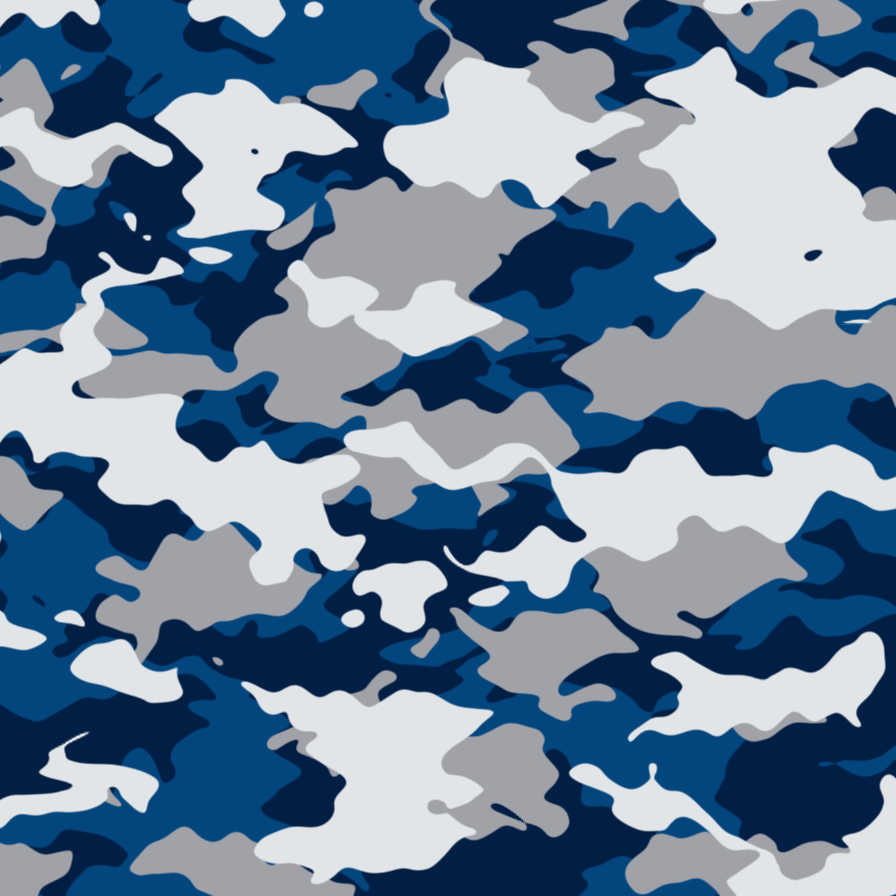
A Shadertoy shader for this pattern:

```glsl
// Four-colour camouflage: navy ground, blue patches, then grey and light shapes on top.
// Each layer is a thresholded, horizontally stretched gradient noise whose
// coordinates are sheared by finer noise to grow rounded fingers and lobes.

#define LIGHT_LEVEL 0.57    // thresholds in standard deviations of the field
#define GREY_LEVEL  0.45
#define BLUE_LEVEL  0.10
#define FINGERS     0.105   // sideways reach of the fingers
#define LOBES       0.055   // vertical reach of the lobes
#define BEND        0.09    // slow bending of whole shapes
#define DETAIL      0.36    // weight of the finer octave
#define EDGE        0.0030  // edge softness in canvas units

const vec3 NAVY  = vec3(0.005, 0.118, 0.265);
const vec3 BLUE  = vec3(0.010, 0.270, 0.490);
const vec3 GREY  = vec3(0.630, 0.633, 0.658);
const vec3 LIGHT = vec3(0.888, 0.897, 0.908);
const float NOISE_DEVIATION = 0.216;

// Random unit gradient for a lattice cell (integer mixing hash)
vec2 cellGradient(vec2 cell) {
    uvec2 v = uvec2(ivec2(cell) + 4096);
    v = v * 1664525u + 1013904223u;
    v.x += v.y * 1664525u;
    v.y += v.x * 1664525u;
    v ^= v >> 16u;
    v.x += v.y * 1664525u;
    v.y += v.x * 1664525u;
    v ^= v >> 16u;
    float angle = float(v.x & 65535u) / 65536.0 * 6.28319;
    return vec2(cos(angle), sin(angle));
}

// Gradient noise with a quintic fade
float noise(vec2 p) {
    vec2 cell = floor(p), f = p - cell;
    vec2 u = f * f * f * (f * (f * 6.0 - 15.0) + 10.0);
    vec2 e = vec2(1.0, 0.0);
    float a = dot(cellGradient(cell), f);
    float b = dot(cellGradient(cell + e.xy), f - e.xy);
    float c = dot(cellGradient(cell + e.yx), f - e.yx);
    float d = dot(cellGradient(cell + e.xx), f - e.xx);
    return mix(mix(a, b, u.x), mix(c, d, u.x), u.y);
}

// Camouflage height field, scaled to unit deviation
float camoField(vec2 p, vec2 frequency, float seed) {
    vec2 shift = seed * vec2(37.3, 17.7);
    // Slow bend of the whole shape
    vec2 q = p + BEND * vec2(noise(p * 4.0 + shift + 5.2),
                             0.6 * noise(p * vec2(5.0, 4.0) + shift + 11.4));
    // Horizontal fingers and vertical lobes
    q.x += FINGERS * noise(p * vec2(6.5, 23.0) + shift + 21.6);
    q.y += LOBES * noise(p * vec2(19.0, 9.0) + shift + 43.1);
    float value = noise(q * frequency + shift);
    value += DETAIL * noise(q * frequency * vec2(2.7, 2.3) + shift + 71.9);
    return value / (NOISE_DEVIATION * sqrt(1.0 + DETAIL * DETAIL));
}

// Coverage of the area above a level, with an edge of constant width
float coverage(float field, float level) {
    float slope = length(vec2(dFdx(field), dFdy(field))) * iResolution.y;
    float dist = (field - level) / max(slope, 0.5);
    float width = max(EDGE, 1.0 / iResolution.y);
    return smoothstep(-0.5, 0.5, dist / width);
}

void mainImage(out vec4 fragColor, in vec2 fragCoord) {
    vec2 p = fragCoord / iResolution.y;

    float blue  = coverage(camoField(p, vec2(5.6, 10.5), 1.0), BLUE_LEVEL);
    float grey  = coverage(camoField(p, vec2(4.3, 8.4), 2.0), GREY_LEVEL);
    float light = coverage(camoField(p, vec2(4.1, 7.6), 3.0), LIGHT_LEVEL);

    // Stack the layers from the ground up
    vec3 color = mix(NAVY, BLUE, blue);
    color = mix(color, GREY, grey);
    color = mix(color, LIGHT, light);
    fragColor = vec4(color, 1.0);
}
```
